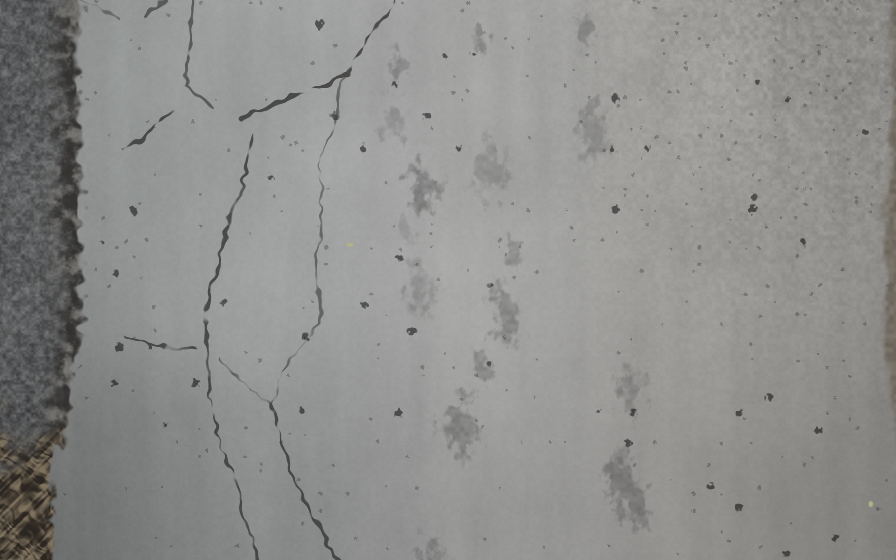
Give the GLSL for this texture, as a Shadertoy shader.

```glsl
// Weathered concrete slab with cracks and stains beside a strip of asphalt and dry grass

float hash(vec2 p) {
    p = fract(p * vec2(123.34, 456.21));
    p += dot(p, p + 45.32);
    return fract(p.x * p.y);
}

float noise(vec2 p) {
    vec2 i = floor(p), f = fract(p);
    f *= f * (3.0 - 2.0 * f);
    return mix(mix(hash(i), hash(i + vec2(1, 0)), f.x),
               mix(hash(i + vec2(0, 1)), hash(i + 1.0), f.x), f.y);
}

float fbm(vec2 p) {
    float sum = 0.0, amp = 0.5;
    for (int i = 0; i < 4; i++) {
        sum += amp * noise(p);
        p = mat2(1.6, 1.2, -1.2, 1.6) * p + 7.3;
        amp *= 0.5;
    }
    return sum / 0.9375;
}

// Broken line from a to b with an uneven half width
float crack(vec2 p, vec2 a, vec2 b, float halfWidth) {
    vec2 ab = b - a;
    float t = clamp(dot(p - a, ab) / dot(ab, ab), 0.0, 1.0);
    float w = halfWidth * (2.4 * noise(p * 60.0) - 0.25);
    float d = length(p - a - ab * t);
    return (1.0 - smoothstep(w, w + 0.0024, d)) * smoothstep(-0.0003, 0.0011, w);
}

// Jittered dark pits, one per occupied cell
float specks(vec2 p, float scale, float density) {
    vec2 q = p * scale, id = floor(q);
    vec2 centre = 0.3 + 0.4 * vec2(hash(id + 3.1), hash(id + 8.7));
    float r = 0.04 + 0.16 * hash(id + 5.9);
    float d = length(fract(q) - centre) + 0.3 * (noise(q * 6.0) - 0.5);
    return step(hash(id), density) * (1.0 - smoothstep(r, r + 0.14, d));
}

float cracks(vec2 p) {
    vec2 q = p + 0.03 * (vec2(fbm(p * 11.0), fbm(p * 11.0 + 31.0)) - 0.5)
               + 0.009 * (vec2(noise(p * 75.0), noise(p * 75.0 + 17.0)) - 0.5);
    // Long lower crack
    float m = crack(q, vec2(0.462, 0.76), vec2(0.395, 0.57), 0.0011);
    m = max(m, crack(q, vec2(0.395, 0.57), vec2(0.37, 0.39), 0.0014));
    m = max(m, crack(q, vec2(0.37, 0.39), vec2(0.385, 0.23), 0.0013));
    m = max(m, crack(q, vec2(0.385, 0.23), vec2(0.46, -0.02), 0.0011));
    // Lower branch
    m = max(m, 0.7 * crack(q, vec2(0.395, 0.36), vec2(0.48, 0.285), 0.0007));
    m = max(m, crack(q, vec2(0.48, 0.285), vec2(0.525, 0.14), 0.0014));
    m = max(m, crack(q, vec2(0.525, 0.14), vec2(0.61, -0.02), 0.0014));
    // Chipped upper crack and its hairline
    m = max(m, crack(q, vec2(0.71, 1.01), vec2(0.62, 0.865), 0.0011));
    m = max(m, crack(q, vec2(0.62, 0.865), vec2(0.44, 0.785), 0.0026));
    m = max(m, 0.7 * crack(q, vec2(0.62, 0.865), vec2(0.577, 0.7), 0.0008));
    m = max(m, 0.7 * crack(q, vec2(0.577, 0.7), vec2(0.565, 0.43), 0.0009));
    m = max(m, 0.7 * crack(q, vec2(0.565, 0.43), vec2(0.48, 0.285), 0.0007));
    // Short cracks at the left
    m = max(m, 0.8 * crack(q, vec2(0.345, 1.01), vec2(0.33, 0.84), 0.001));
    m = max(m, 0.8 * crack(q, vec2(0.33, 0.84), vec2(0.38, 0.805), 0.0011));
    m = max(m, crack(q, vec2(0.31, 0.8), vec2(0.22, 0.73), 0.0018));
    m = max(m, 0.8 * crack(q, vec2(0.295, 0.995), vec2(0.26, 0.965), 0.0014));
    m = max(m, 0.6 * crack(q, vec2(0.15, 1.0), vec2(0.22, 0.96), 0.001));
    return max(m, crack(q, vec2(0.225, 0.395), vec2(0.35, 0.375), 0.0009));
}

// Upright damp blotches with mottled rims
float stains(vec2 p) {
    float m = 0.0, rough = fbm(p * vec2(75.0, 60.0)) - 0.5;
    for (float i = 0.0; i < 18.0; i++) {
        vec2 centre = vec2(0.7 + 0.45 * hash(vec2(i, 2.3)), (i + hash(vec2(i, 6.1))) / 18.0);
        vec2 size = vec2(0.018, 0.03) * (0.6 + 1.1 * hash(vec2(i, 9.4)));
        float d = length((p - centre) / size) + 2.6 * rough;
        m = max(m, (1.0 - smoothstep(0.4, 1.3, d)) * (0.35 + 0.65 * hash(vec2(i, 4.7))));
    }
    return m;
}

void mainImage(out vec4 fragColor, in vec2 fragCoord) {
    vec2 p = fragCoord / iResolution.y;
    float right = iResolution.x / iResolution.y;
    float grain = noise(p * 120.0) - 0.5, fine = noise(p * 260.0) - 0.5;

    // Concrete: soft light, vertical streaks and a coarser right side
    float coarse = smoothstep(0.85, 1.5, p.x) * smoothstep(0.1, 1.0, p.y);
    float tone = 0.643 - 0.105 * pow(abs(p.x - 0.8) / 0.8, 1.8);
    tone -= 0.075 * smoothstep(0.6, 0.0, p.y) * smoothstep(0.9, 0.1, p.x);
    tone -= 0.05 * smoothstep(0.5, 0.0, p.y);
    tone += 0.04 * (fbm(p * vec2(28.0, 2.5)) - 0.5) + 0.05 * (fbm(p * 7.0) - 0.5);
    tone += (0.012 + 0.065 * coarse) * grain + (0.016 + 0.03 * coarse) * fine;
    vec3 col = tone * mix(vec3(0.99, 1.005, 1.005), vec3(1.01, 1.0, 0.98), smoothstep(0.2, 1.5, p.x));

    // Stains, pits and cracks
    col *= 1.0 - 0.25 * stains(p) * (0.8 + 0.6 * grain);
    col *= 1.0 - 0.5 * specks(p, 36.0, 0.025 + 0.02 * coarse);
    col *= 1.0 - 0.22 * specks(p + 0.37, 75.0, 0.03 + 0.09 * coarse);
    col = mix(col, vec3(0.23, 0.23, 0.225), 0.85 * cracks(p));

    // Two small fallen leaves
    float leaf = min(length((p - vec2(0.625, 0.563)) * vec2(0.7, 1.2)),
                     length((p - vec2(1.555, 0.1)) * vec2(1.0, 0.8)));
    col = mix(col, vec3(0.7, 0.7, 0.52), 1.0 - smoothstep(0.002, 0.006, leaf));

    // Patchy brown soil along the right rim
    float soil = right - p.x - 0.09 * (fbm(p * vec2(20.0, 6.0)) - 0.4);
    col = mix(col, vec3(0.42, 0.385, 0.34) + 0.1 * grain, 0.75 * (1.0 - smoothstep(-0.005, 0.018, soil)));

    // Asphalt with a dark, crumbling border
    float edge = mix(0.1, 0.14, smoothstep(0.12, 0.4, p.y))
               + 0.03 * (fbm(p * 14.0) - 0.5) + 0.022 * (noise(p * 70.0) - 0.5);
    float border = smoothstep(0.06, 0.015, edge - p.x + 0.04 * (fbm(p * 30.0) - 0.5));
    vec3 asphalt = vec3(0.35, 0.353, 0.356) + 0.14 * grain + 0.1 * fine;
    asphalt += 0.1 * (fbm(p * vec2(14.0, 9.0)) - 0.5);
    vec3 debris = mix(vec3(0.18, 0.175, 0.165), vec3(0.47, 0.465, 0.45), smoothstep(0.36, 0.72, fbm(p * 50.0)));
    asphalt = mix(asphalt, debris, 0.85 * border);

    // Dry grass blades in two crossing directions
    vec2 bent = p + 0.06 * fbm(p * 14.0);
    float blades = 0.5 * noise(mat2(0.8, 0.6, -0.6, 0.8) * bent * vec2(60.0, 210.0))
                 + 0.5 * noise(vec2(bent.x + bent.y, bent.y - bent.x) * vec2(30.0, 170.0));
    vec3 grass = mix(vec3(0.17, 0.15, 0.13), vec3(0.5, 0.45, 0.37), smoothstep(0.2, 0.85, blades));
    asphalt = mix(asphalt, grass, smoothstep(0.28, 0.15, p.y + 0.2 * (fbm(p * 25.0) - 0.5)));
    col = mix(col, asphalt, 1.0 - smoothstep(-0.006, 0.005, p.x - edge));

    fragColor = vec4(clamp(col, 0.0, 1.0), 1.0);
}
```
